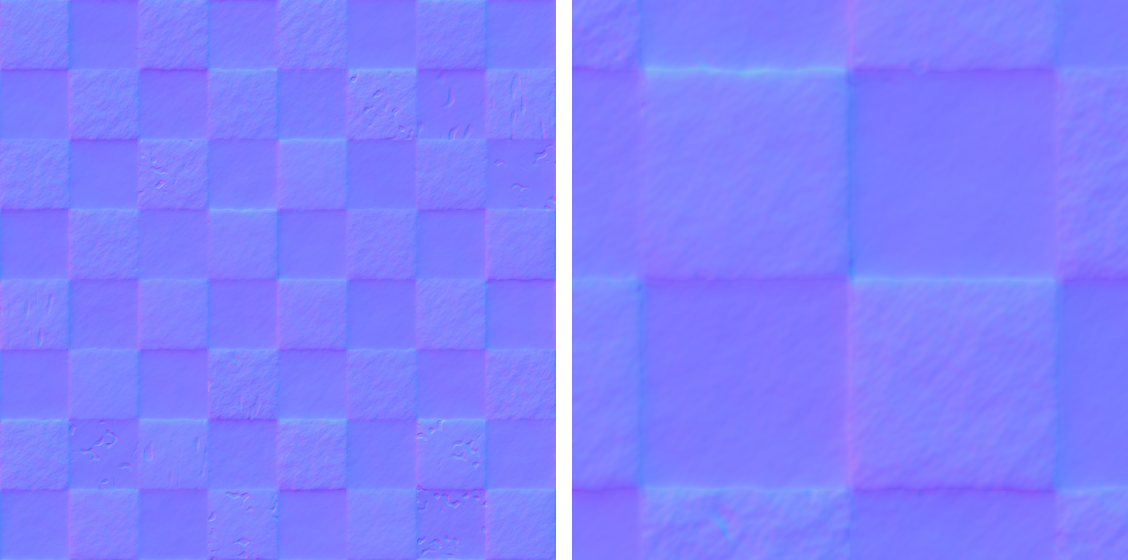
Left: the whole. Right: its middle third, enlarged.
This texture map is drawn by a WebGL 1 fragment shader. Its source:

```glsl
precision highp float;

uniform vec2 u_resolution;

const float TILES = 8.0;
const vec2 FLAT = vec2(0.499, 0.498);          // red and green of a level surface
const vec2 TILE_TILT = vec2(0.009, 0.015);     // lean that splits the two tile kinds
const float TILT_VARIATION = 0.022;
const vec2 EDGE_GAIN = vec2(0.95, 1.15);
const float LINE_SLOPE = 0.085;
const float LINE_WIDTH = 0.026;                // in tiles
const float BEVEL_SLOPE = 0.042;
const float BEVEL_WIDTH = 0.13;                // in tiles
const float EDGE_SOFTNESS = 0.035;
const float EDGE_WOBBLE = 0.024;
const vec2 GRAIN_PERIOD = vec2(40.0, 29.0);    // across and along the diagonal grain
const float GRAIN_ROUGH = 0.00027;
const float GRAIN_SMOOTH = 0.00012;
const float SWELL_PERIOD = 20.0;
const float SWELL_DEPTH = 0.0004;
const float CHIP_DEPTH = 0.00048;
const float CHIPPED_SHARE = 0.28;
const float STREAKED_SHARE = 0.05;
const float SAMPLE_STEP = 0.001;

float hash(vec2 p) {
  return fract(sin(dot(p, vec2(127.1, 311.7))) * 43758.55);
}

vec2 gradientAt(vec2 cell, vec2 period) {
  float angle = 6.2832 * hash(mod(cell, period) + 0.37);
  return vec2(cos(angle), sin(angle));
}

// Gradient noise that wraps after the given whole period
float noise(vec2 p, vec2 period) {
  vec2 i = floor(p);
  vec2 f = p - i;
  vec2 w = f * f * f * (f * (f * 6.0 - 15.0) + 10.0);
  vec2 r = vec2(1.0, 0.0);
  float a = dot(gradientAt(i, period), f);
  float b = dot(gradientAt(i + r.xy, period), f - r.xy);
  float c = dot(gradientAt(i + r.yx, period), f - r.yx);
  float d = dot(gradientAt(i + r.xx, period), f - r.xx);
  return mix(mix(a, b, w.x), mix(c, d, w.x), w.y);
}

float grainHeight(vec2 uv) {
  vec2 diagonal = vec2(uv.x - uv.y, uv.x + uv.y);
  vec2 period = GRAIN_PERIOD;
  float height = 0.0;
  float amplitude = 1.0;
  for (int octave = 0; octave < 3; octave++) {
    height += amplitude * noise(diagonal * period, period);
    period *= 2.0;
    amplitude *= 0.5;
  }
  return height;
}

float chipHeight(vec2 uv, vec2 period) {
  float cluster = smoothstep(0.0, 0.25, noise(uv * 23.0, vec2(23.0)));
  return cluster * smoothstep(0.05, 0.4, noise(uv * period, period));
}

// x: grain height, y: chip height, z: broad swell
vec3 relief(vec2 uv, vec2 chipPeriod) {
  float swell = noise(uv * SWELL_PERIOD, vec2(SWELL_PERIOD));
  return vec3(grainHeight(uv), chipHeight(uv, chipPeriod), swell);
}

float edgeProfile(float d) {
  return LINE_SLOPE * exp(-d / LINE_WIDTH) + BEVEL_SLOPE * exp(-d / BEVEL_WIDTH);
}

float edgeStrength(vec2 id, float seed) {
  return mix(0.45, 1.25, hash(mod(id, TILES) + seed));
}

void main() {
  vec2 uv = gl_FragCoord.xy / u_resolution;

  // Tile grid with slightly uneven joints
  vec2 wobble = vec2(noise(uv * 40.0, vec2(40.0)), noise(uv * 44.0, vec2(44.0)));
  vec2 grid = uv * TILES + EDGE_WOBBLE * wobble;
  vec2 tile = mod(floor(grid), TILES);
  vec2 f = fract(grid);
  vec2 edge = min(f, 1.0 - f);
  vec2 inside = smoothstep(0.0, EDGE_SOFTNESS, edge);
  float checker = 1.0 - 2.0 * mod(tile.x + tile.y, 2.0);

  // Lean of each tile
  vec2 variation = vec2(hash(tile + 11.3), hash(tile + 23.9)) - 0.5;
  vec2 slope = (TILT_VARIATION * variation - checker * TILE_TILT) * inside.x * inside.y;

  // Bevels, opposite on neighbouring tiles and fading at the corners
  float left = edgeProfile(f.x) * edgeStrength(tile, 3.1);
  float right = edgeProfile(1.0 - f.x) * edgeStrength(tile + vec2(1.0, 0.0), 3.1);
  float bottom = edgeProfile(f.y) * edgeStrength(tile, 7.7);
  float top = edgeProfile(1.0 - f.y) * edgeStrength(tile + vec2(0.0, 1.0), 7.7);
  slope += checker * EDGE_GAIN * vec2(right - left, bottom - top) * inside.yx;

  // Grain and swell, with chips on some tiles and along worn edges
  float wear = hash(tile + 41.7);
  vec2 chipPeriod = wear < STREAKED_SHARE ? vec2(72.0, 24.0) : vec2(74.0);
  vec3 here = relief(uv, chipPeriod);
  vec3 dx = (relief(uv + vec2(SAMPLE_STEP, 0.0), chipPeriod) - here) / SAMPLE_STEP;
  vec3 dy = (relief(uv + vec2(0.0, SAMPLE_STEP), chipPeriod) - here) / SAMPLE_STEP;
  float grain = mix(GRAIN_ROUGH, GRAIN_SMOOTH, 0.5 + 0.5 * checker);
  grain *= mix(0.6, 1.4, hash(tile + 57.1));
  float wornEdge = 0.6 * hash(tile + 73.3) * exp(-min(edge.x, edge.y) / 0.05);
  float chips = CHIP_DEPTH * max(step(wear, CHIPPED_SHARE), wornEdge);
  vec3 amount = vec3(grain, chips, SWELL_DEPTH);
  slope += vec2(-dot(dx, amount), dot(dy, amount));

  // Pack the unit normal as colour
  vec2 redGreen = FLAT + slope;
  vec2 n = 2.0 * redGreen - 1.0;
  float blue = 0.5 + 0.5 * sqrt(max(0.0, 1.0 - dot(n, n)));
  gl_FragColor = vec4(redGreen, blue, 1.0);
}
```
